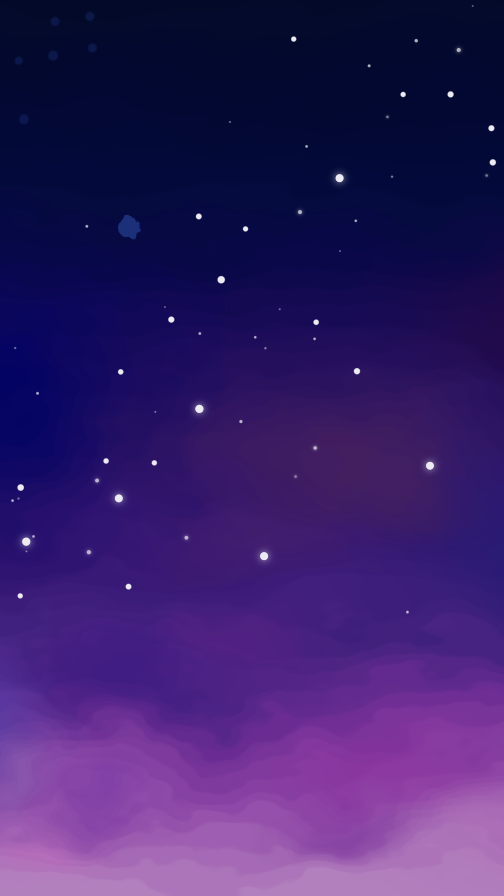
This texture is drawn by a WebGL 2 fragment shader. Its source:

```glsl
#version 300 es
precision highp float;
// Painted twilight sky: navy above, violet and pink clouds below, scattered stars.
uniform vec2 u_resolution;
out vec4 fragColor;

const float ASPECT = 0.5625;      // width over height of the composition
const float SKY_STEPS = 44.0;     // paint bands in the vertical ramp
const float CLOUD_STEPS = 9.0;    // paint bands in each cloud mass
const float STAR_CELL = 0.052;
const float STAR_RADIUS = 0.0052;
const vec3 STAR_COLOR = vec3(0.93, 0.92, 0.95);
const vec3 BLOT_COLOR = vec3(0.12, 0.20, 0.50);
const vec2 BLOT_POS = vec2(0.255, 0.746);

// Sky colours at even heights, bottom to top
const vec3 SKY[11] = vec3[11](
  vec3(0.70, 0.50, 0.74), vec3(0.58, 0.31, 0.67), vec3(0.43, 0.18, 0.58),
  vec3(0.26, 0.13, 0.49), vec3(0.20, 0.08, 0.45), vec3(0.17, 0.07, 0.40),
  vec3(0.12, 0.05, 0.36), vec3(0.04, 0.03, 0.29), vec3(0.01, 0.04, 0.23),
  vec3(0.01, 0.03, 0.19), vec3(0.01, 0.04, 0.16));

float hash(vec2 p) {
  vec3 a = fract(p.xyx * vec3(0.1031, 0.1030, 0.0973));
  a += dot(a, a.yzx + 33.33);
  return fract((a.x + a.y) * a.z);
}

float noise(vec2 p) {
  vec2 i = floor(p), f = fract(p);
  f = f * f * (3.0 - 2.0 * f);
  return mix(mix(hash(i), hash(i + vec2(1, 0)), f.x),
             mix(hash(i + vec2(0, 1)), hash(i + vec2(1, 1)), f.x), f.y);
}

// Layered noise, centred on zero
float fbm(vec2 p) {
  float sum = 0.0, amp = 0.5;
  for (int i = 0; i < 4; i++) {
    sum += amp * (noise(p) - 0.5);
    p = mat2(1.6, 1.2, -1.2, 1.6) * p + 7.3;
    amp *= 0.5;
  }
  return sum;
}

// Quantise into flat bands with softened edges
float bands(float v, float n) {
  float s = v * n;
  return (floor(s) + smoothstep(0.35, 0.65, fract(s))) / n;
}

vec3 skyRamp(float h) {
  float s = clamp(h, 0.0, 0.999) * 10.0;
  int i = int(s);
  return mix(SKY[i], SKY[i + 1], fract(s));
}

// Blend an elliptical mass of paint into the sky
void cloud(inout vec3 col, vec2 p, vec2 center, vec2 size, vec3 tint, float strength) {
  vec2 d = (p - center) / size;
  col = mix(col, tint, strength * bands(exp(-dot(d, d)), CLOUD_STEPS));
}

// Stars gather along a diagonal drift and thin out over the clouds
float starDensity(vec2 q) {
  vec2 start = vec2(0.08, 0.37), axis = vec2(0.38, 0.52);
  float t = clamp(dot(q - start, axis) / dot(axis, axis), 0.0, 1.0);
  float d = length(q - start - axis * t) / 0.13;
  return (0.50 * exp(-d * d) * mix(1.0, 0.55, t) + 0.015) * smoothstep(0.29, 0.34, q.y);
}

// One jittered star per grid cell: x = disc, y = halo
vec2 starLayer(vec2 q, float cell, float radius, float seed, float px) {
  vec2 id = floor(q / cell), key = id + seed;
  vec2 c = (id + 0.2 + 0.6 * vec2(hash(key + 3.1), hash(key + 8.7))) * cell;
  float on = step(hash(key + 15.3), starDensity(c));
  float size = hash(key + 21.9);
  float r = radius * mix(0.55, 1.0, size * size), d = length(q - c);
  float halo = step(0.75, size) * exp(-d * d / (r * r * 2.2)) * 0.35;
  return on * vec2(smoothstep(px, -px, d - r), halo);
}

void main() {
  vec2 uv = gl_FragCoord.xy / u_resolution;
  vec2 q = uv * vec2(ASPECT, 1.0);
  float px = 0.8 / u_resolution.y;

  // Ragged warp, stronger among the low clouds
  vec2 warp = vec2(fbm(q * vec2(9.0, 12.0) + 4.0), fbm(q * vec2(8.0, 14.0) + 31.0));
  vec2 p = uv + warp * vec2(0.20, 0.10);
  float h = uv.y + warp.y * mix(0.17, 0.08, smoothstep(0.1, 0.6, uv.y));
  vec3 col = skyRamp(bands(h, SKY_STEPS));

  // Upper and middle masses
  cloud(col, p, vec2(0.02, 0.56), vec2(0.24, 0.12), vec3(0.00, 0.01, 0.39), 0.95);
  cloud(col, p, vec2(1.02, 0.64), vec2(0.18, 0.08), vec3(0.14, 0.04, 0.27), 0.75);
  cloud(col, p, vec2(0.70, 0.48), vec2(0.28, 0.08), vec3(0.28, 0.13, 0.37), 0.85);
  cloud(col, p, vec2(0.47, 0.40), vec2(0.18, 0.035), vec3(0.28, 0.13, 0.43), 0.65);
  cloud(col, p, vec2(1.02, 0.39), vec2(0.24, 0.10), vec3(0.15, 0.11, 0.46), 0.75);
  cloud(col, p, vec2(0.28, 0.25), vec2(0.22, 0.05), vec3(0.22, 0.10, 0.50), 0.75);
  cloud(col, p, vec2(0.48, 0.29), vec2(0.10, 0.03), vec3(0.36, 0.13, 0.52), 0.55);
  // Low masses
  cloud(col, p, vec2(0.00, 0.20), vec2(0.09, 0.08), vec3(0.32, 0.22, 0.64), 0.80);
  cloud(col, p, vec2(0.76, 0.14), vec2(0.26, 0.05), vec3(0.54, 0.20, 0.62), 0.85);
  cloud(col, p, vec2(0.05, 0.14), vec2(0.07, 0.06), vec3(0.57, 0.37, 0.69), 0.70);
  cloud(col, p, vec2(0.20, 0.11), vec2(0.07, 0.04), vec3(0.48, 0.23, 0.64), 0.75);
  cloud(col, p, vec2(0.66, 0.07), vec2(0.11, 0.025), vec3(0.51, 0.25, 0.63), 0.75);
  cloud(col, p, vec2(0.08, 0.05), vec2(0.10, 0.03), vec3(0.74, 0.44, 0.74), 0.65);
  cloud(col, p, vec2(0.94, 0.07), vec2(0.16, 0.06), vec3(0.68, 0.44, 0.72), 0.75);

  // Blue paint blot and faint flecks in the dark corner
  vec2 b = (uv - BLOT_POS) * vec2(ASPECT, 1.0);
  float ragged = 0.012 + 0.010 * fbm(q * 120.0);
  col = mix(col, BLOT_COLOR, 0.9 * smoothstep(px, -px, length(b) - ragged));
  vec2 fid = floor(q / 0.04);
  vec2 fc = (fid + 0.3 + 0.4 * vec2(hash(fid + 41.0), hash(fid + 57.0))) * 0.04;
  float fleck = smoothstep(0.0015, -0.0015, length(q - fc) - 0.005 - 0.005 * warp.x);
  float corner = smoothstep(0.16, 0.10, fc.x) * smoothstep(0.83, 0.86, fc.y);
  col = mix(col, BLOT_COLOR, 0.35 * fleck * corner * step(hash(fid + 73.0), 0.5));

  // Bright stars, then two layers of fainter dust
  for (int i = 0; i < 3; i++) {
    float k = float(i);
    vec2 s = starLayer(q, STAR_CELL * (1.0 + 0.17 * k), STAR_RADIUS / (1.0 + 1.1 * k), 19.0 * k + 5.0, px);
    col = mix(col, STAR_COLOR, max(s.x, s.y) * (1.0 - 0.25 * k));
  }
  fragColor = vec4(col, 1.0);
}
```
